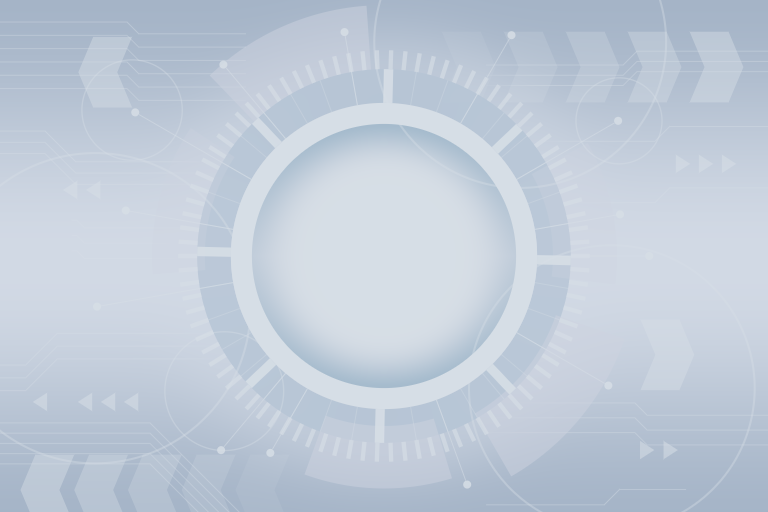
Reproduce this background procedurally as a WebGL 2 fragment shader.

```glsl
#version 300 es
precision highp float;
// Pale technical dial: a shaded disc and ring with spokes, ticks and sectors,
// over a soft gradient with circuit traces, chevrons, arrows and thin circles.
// All parts are distance functions; lengths are in canvas heights from the centre.
uniform vec2 u_resolution;
out vec4 fragColor;

const float PI = 3.14159;
const vec3 EDGE_BLUE = vec3(0.645, 0.705, 0.78);
const vec3 MIST = vec3(0.82, 0.85, 0.895);
const vec3 BAND_BLUE = vec3(0.71, 0.77, 0.835);
const vec3 SHADOW_BLUE = vec3(0.65, 0.735, 0.805);
const vec3 LAVENDER = vec3(0.805, 0.825, 0.875);
const vec3 PALE = vec3(0.84, 0.87, 0.90);

const float DISC_R = 0.258, RING_R = 0.299, BAND_R = 0.365, TICK_R = 0.402;
const float SPOKES = 8.0, TICKS = 90.0, RAYS = 36.0;
const float HAIRLINE = 0.0009;
const vec2 CHEVRON = vec2(0.038, 0.069);
const float CHEVRON_TIP = 0.029;
const vec2 ARROW = vec2(0.014, 0.018);

// Sectors: middle angle and half angle in degrees, inner and outer radius
const vec4 SECTORS[5] = vec4[5](
  vec4(114.0, 20.0, 0.365, 0.49), vec4(165.5, 19.0, 0.35, 0.453),
  vec4(11.0, 18.0, 0.33, 0.455), vec4(-39.5, 20.5, 0.355, 0.497),
  vec4(-91.5, 18.5, 0.332, 0.454));
// Long rays: angle in degrees, radius of the end dot
const vec2 NODES[13] = vec2[13](
  vec2(0, 0.518), vec2(10, 0.468), vec2(30, 0.528), vec2(60, 0.498),
  vec2(100, 0.444), vec2(130, 0.488), vec2(150, 0.561), vec2(170, 0.512),
  vec2(190, 0.569), vec2(230, 0.495), vec2(240, 0.444), vec2(290, 0.475), vec2(330, 0.506));
// Circles: centre, radius
const vec3 CIRCLES[6] = vec3[6](
  vec3(-0.492, 0.285, 0.098), vec3(0.459, 0.264, 0.084), vec3(-0.312, -0.264, 0.116),
  vec3(-0.564, -0.102, 0.303), vec3(0.445, -0.258, 0.279), vec3(0.266, 0.418, 0.285));
// Rows: first centre, pitch, count signed by pointing direction
const vec4 CHEVRON_ROWS[4] = vec4[4](
  vec4(0.664, 0.369, -0.121, 5), vec4(-0.672, -0.457, 0.105, -5),
  vec4(-0.559, 0.359, 1, -1), vec4(0.568, -0.193, 1, 1));
const vec4 ARROW_ROWS[5] = vec4[5](
  vec4(-0.613, 0.129, 0.045, -2), vec4(-0.584, -0.285, 0.045, -3),
  vec4(-0.672, -0.285, 1, -1), vec4(0.584, 0.18, 0.045, 3), vec4(0.514, -0.379, 0.046, 2));
// Trace bundles: start of the diagonal, its rise, line spacing; then x range and count
const vec4 TRACES[9] = vec4[9](
  vec4(-0.502, 0.457, -0.023, -0.026), vec4(-0.662, 0.244, -0.06, -0.022),
  vec4(-0.6, 0.07, -0.015, -0.03), vec4(-0.7, -0.213, 0.062, -0.025),
  vec4(-0.457, -0.326, -0.18, -0.02), vec4(0.467, 0.373, 0.027, -0.02),
  vec4(0.49, -0.287, -0.024, -0.029), vec4(0.529, 0.104, 0.029, 0.12),
  vec4(0.43, -0.486, 0.03, -0.02));
const vec3 SPANS[9] = vec3[9](
  vec3(-1, -0.27, 6), vec3(-1, -0.36, 3), vec3(-0.61, -0.38, 3), vec3(-1, -0.3, 3),
  vec3(-1, -0.28, 5), vec3(0.2, 1, 3), vec3(0.2, 1, 3), vec3(0.3, 1, 2), vec3(0.2, 0.59, 1));

float fill(float d) { return clamp(0.5 - d * u_resolution.y, 0.0, 1.0); }
float stroke(float d, float halfWidth) { return fill(abs(d) - halfWidth); }
float annulus(float r, float r0, float r1) { return fill(max(r0 - r, r - r1)); }

// Angle folded into one of n equal slices, in radians
float foldAngle(float a, float n) {
  float slice = 2.0 * PI / n;
  return a - slice * round(a / slice);
}

// Index of the nearest copy in a row of count copies
float nearest(float x, float pitch, float count) {
  return clamp(round(x / pitch), 0.0, count - 1.0);
}

float trace(vec2 p, vec4 t, vec3 span) {
  float run = (p.x - t.x) / abs(t.z);
  float y = p.y - t.y - t.z * clamp(run, 0.0, 1.0);
  float slope = run > 0.0 && run < 1.0 ? 0.707 : 1.0;
  float d = abs(y - t.w * nearest(y, t.w, span.z)) * slope - HAIRLINE;
  return fill(max(d, max(span.x - p.x, p.x - span.y)));
}

void main() {
  vec2 p = (gl_FragCoord.xy - 0.5 * u_resolution) / u_resolution.y;
  float r = length(p), angle = atan(p.y, p.x);

  // Misty backdrop and the halo around the dial
  vec3 col = mix(EDGE_BLUE, MIST, 1.0 - smoothstep(0.02, 0.53, abs(p.y + 0.01)));
  col = mix(col, MIST, 0.4 * exp(-pow((r - 0.37) / 0.09, 2.0)));

  // Circuit traces, chevrons and arrows
  float outside = smoothstep(0.36, 0.46, r);
  for (int i = 0; i < 9; i++) col = mix(col, PALE, 0.4 * outside * trace(p, TRACES[i], SPANS[i]));
  for (int i = 0; i < 4; i++) {
    vec4 row = CHEVRON_ROWS[i];
    vec2 q = p - row.xy;
    q.x += sign(row.w) * CHEVRON_TIP * abs(q.y) / CHEVRON.y;
    float k = nearest(q.x, row.z, abs(row.w));
    vec2 d = abs(vec2(q.x - k * row.z, q.y)) - CHEVRON;
    col = mix(col, PALE, (0.45 - 0.085 * k) * fill(max(d.x, d.y)));
  }
  for (int i = 0; i < 5; i++) {
    vec4 row = ARROW_ROWS[i];
    vec2 q = p - row.xy;
    q.x = (q.x - row.z * nearest(q.x, row.z, abs(row.w))) * sign(row.w);
    float d = dot(vec2(q.x - ARROW.x, abs(q.y)), normalize(ARROW.yx * vec2(1, 2)));
    col = mix(col, PALE, 0.55 * fill(max(d, -q.x - ARROW.x)));
  }

  // Dial band, sectors, ticks, spokes and fine rays
  col = mix(col, BAND_BLUE, 0.8 * annulus(r, RING_R, BAND_R));
  for (int i = 0; i < 5; i++) {
    vec4 s = SECTORS[i];
    float off = abs(foldAngle(angle - radians(s.x), 1.0)) - radians(s.y);
    float alpha = i == 1 || i == 2 ? 0.3 : 0.5;
    col = mix(col, LAVENDER, alpha * fill(off * r) * annulus(r, s.z, s.w));
  }
  col = mix(col, PALE, 0.65 * stroke(r * foldAngle(angle, TICKS), 0.0042) * annulus(r, BAND_R, TICK_R));
  col = mix(col, PALE, 0.35 * stroke(r * foldAngle(angle, RAYS), HAIRLINE) * annulus(r, RING_R, BAND_R));
  col = mix(col, PALE, 0.9 * stroke(r * foldAngle(angle + 0.025, SPOKES), 0.009) * annulus(r, RING_R, BAND_R));
  for (int i = 0; i < 13; i++) {
    float a = radians(NODES[i].x);
    vec2 q = vec2(dot(p, vec2(cos(a), sin(a))), dot(p, vec2(-sin(a), cos(a))));
    float ray = stroke(q.y, HAIRLINE) * fill(max(RING_R - q.x, q.x - NODES[i].y));
    float dot_ = fill(length(q - vec2(NODES[i].y, 0)) - 0.0078);
    col = mix(col, PALE, max(0.55 * ray, 0.85 * dot_));
  }

  // Ring and the inner disc with its shaded rim
  col = mix(col, PALE, fill(r - RING_R));
  float rim = smoothstep(0.14, 0.275, r);
  float shade = rim * rim * mix(0.4, 1.15, abs(p.y) / max(r, 0.001));
  vec3 disc = mix(mix(PALE, LAVENDER, 0.6 * rim), SHADOW_BLUE, clamp(shade, 0.0, 1.0));
  col = mix(col, disc, fill(r - DISC_R));

  // Thin circles over everything
  for (int i = 0; i < 6; i++) {
    float d = length(p - CIRCLES[i].xy) - CIRCLES[i].z;
    col = mix(col, PALE, 0.4 * stroke(d, i < 3 ? 0.0013 : 0.002));
  }
  fragColor = vec4(col, 1);
}
```
